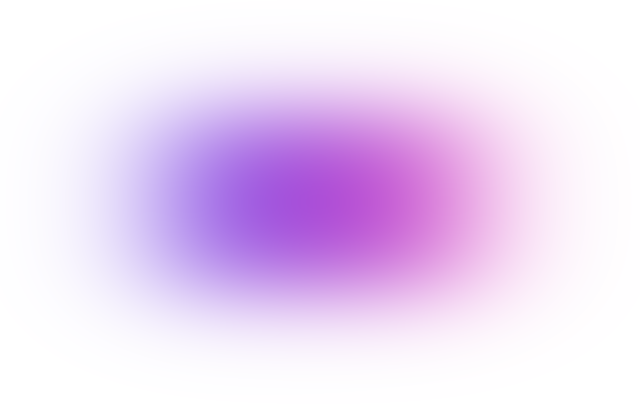
This background is drawn by a Shadertoy shader. Its source:

```glsl
// Area under the bell curve up to z
float bellSum(float z) {
    z = clamp(z, -4.0, 4.0);
    return 0.5 + 0.5 * tanh(0.798 * (z + 0.0447 * z * z * z));
}

// Coverage of a blurred bar between two edges
float softBar(float x, float low, float high, float blur) {
    return bellSum((x - low) / blur) - bellSum((x - high) / blur);
}

void mainImage(out vec4 fragColor, in vec2 fragCoord) {
    vec2 uv = fragCoord / iResolution.xy;

    // Soft rounded glow, wider than it is tall
    float glow = softBar(uv.x, 0.267, 0.729, 0.108)
               * softBar(uv.y, 0.284, 0.716, 0.103);

    // Light absorbed from white: violet on the left, pink on the right
    vec3 violetLoss = vec3(0.75, 1.0, 0.13);
    vec3 pinkLoss = vec3(0.20, 1.0, 0.32);
    vec3 loss = mix(violetLoss, pinkLoss, smoothstep(0.104, 0.885, uv.x));

    fragColor = vec4(1.0 - 0.74 * glow * loss, 1.0);
}
```
